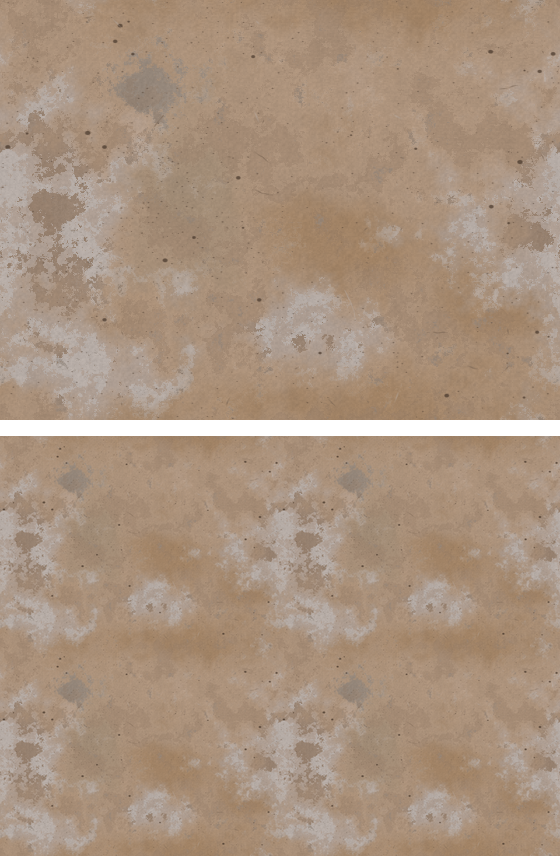
Top, the tile; bottom, the same tile 2 across and 2 down.
A WebGL 1 fragment shader for this texture:

```glsl
precision highp float;

// Weathered plaster wall: sand and ochre stains under a worn grey lime coat,
// with flaked speckles, pits, scratches and fine grain.
// All noise lattices and stain shapes wrap, so the image tiles both ways.

uniform vec2 u_resolution;

const float PI = 3.14159265;
const vec2 ASPECT = vec2(4.0, 3.0);

const vec3 SAND = vec3(0.680, 0.578, 0.487);
const vec3 ROSE = vec3(0.722, 0.628, 0.552);
const vec3 OCHRE = vec3(0.625, 0.502, 0.380);
const vec3 OLIVE = vec3(0.615, 0.540, 0.455);
const vec3 LIME = vec3(0.688, 0.630, 0.592);
const vec3 CHALK = vec3(0.715, 0.685, 0.668);
const vec3 SLATE = vec3(0.555, 0.515, 0.480);
const vec3 EARTH = vec3(0.545, 0.450, 0.370);
const vec3 PIT = vec3(0.300, 0.235, 0.185);

float hash(vec2 p, float seed) {
  return fract(sin(dot(p, vec2(127.1, 311.7)) + seed * 17.3) * 43758.5453);
}

// Value noise whose lattice wraps after "cells" steps
float noise(vec2 uv, vec2 cells, float seed) {
  vec2 p = uv * cells;
  vec2 i = floor(p);
  vec2 f = fract(p);
  f = f * f * (3.0 - 2.0 * f);
  vec2 lo = mod(i, cells);
  vec2 hi = mod(i + 1.0, cells);
  float bottom = mix(hash(lo, seed), hash(vec2(hi.x, lo.y), seed), f.x);
  float top = mix(hash(vec2(lo.x, hi.y), seed), hash(hi, seed), f.x);
  return mix(bottom, top, f.y);
}

float fbm(vec2 uv, vec2 cells, float gain, float seed) {
  float sum = 0.0;
  float total = 0.0;
  float weight = 1.0;
  for (int i = 0; i < 6; i++) {
    sum += weight * noise(uv, cells, seed + float(i));
    total += weight;
    weight *= gain;
    cells *= 2.0;
  }
  return sum / total;
}

// Soft periodic stain
float stain(vec2 uv, vec2 center, vec2 radius) {
  vec2 d = sin(PI * (uv - center)) / (PI * radius);
  return exp(-dot(d, d));
}

// Scattered round pits, at most one per cell
float pits(vec2 uv, vec2 cells, float density, float seed) {
  vec2 id = mod(floor(uv * cells), cells);
  vec2 jitter = vec2(hash(id, seed), hash(id, seed + 1.0));
  vec2 d = fract(uv * cells) - mix(vec2(0.25), vec2(0.75), jitter);
  float radius = mix(0.05, 0.17, hash(id, seed + 2.0));
  float blur = cells.y / u_resolution.y;
  float shape = length(d * vec2(1.0, 1.3)) - radius;
  return step(hash(id, seed + 3.0), density) * (1.0 - smoothstep(-blur, blur, shape));
}

// Short hairline scratches contained in their cells
float scratches(vec2 uv, vec2 cells, float density, float seed) {
  vec2 id = mod(floor(uv * cells), cells);
  float angle = PI * hash(id, seed);
  vec2 along = vec2(cos(angle), sin(angle));
  vec2 d = fract(uv * cells) - 0.5;
  d -= along * clamp(dot(d, along), -0.3, 0.3) * mix(0.4, 1.0, hash(id, seed + 1.0));
  d += 0.05 * (noise(uv, cells * 6.0, seed + 2.0) - 0.5);
  float blur = cells.y / u_resolution.y;
  return step(hash(id, seed + 3.0), density) * (1.0 - smoothstep(0.0, 0.01 + blur, length(d)));
}

void main() {
  vec2 uv = gl_FragCoord.xy / u_resolution;
  vec2 bend = vec2(fbm(uv, ASPECT * 2.0, 0.55, 1.0), fbm(uv, ASPECT * 2.0, 0.55, 11.0)) - 0.5;
  vec2 wuv = uv + 0.16 * bend;
  float cloud = fbm(uv + 0.1 * bend, ASPECT, 0.5, 21.0) - 0.5;
  float mottle = fbm(uv, ASPECT * 3.0, 0.62, 31.0) - 0.5;
  float flake = fbm(uv, ASPECT * 7.0, 0.8, 41.0) - 0.5;
  float streak = noise(wuv, vec2(64.0, 4.0), 51.0) - 0.5;

  // Broad zones of coat, ochre and dirt
  float coat = stain(wuv, vec2(0.04, 0.47), vec2(0.21, 0.30))
             + 0.75 * stain(wuv, vec2(0.53, 0.23), vec2(0.17, 0.08))
             + 0.5 * stain(wuv, vec2(0.22, 0.10), vec2(0.12, 0.10));
  float warm = stain(wuv, vec2(0.86, 0.30), vec2(0.12, 0.13))
             + 0.8 * stain(wuv, vec2(0.62, 0.42), vec2(0.13, 0.11))
             + 0.8 * stain(wuv, vec2(0.66, 0.02), vec2(0.28, 0.10))
             + 0.6 * stain(wuv, vec2(0.17, 0.23), vec2(0.10, 0.07));
  float dirt = stain(wuv, vec2(0.35, 0.53), vec2(0.11, 0.20));
  float soot = stain(wuv, vec2(0.26, 0.80), vec2(0.075, 0.065));

  // Stained plaster
  vec3 color = mix(SAND, ROSE, smoothstep(-0.10, 0.16, cloud + 0.5 * mottle));
  color = mix(color, OCHRE, 0.85 * smoothstep(0.10, 0.95, warm + 1.4 * mottle - 0.8 * cloud));
  color = mix(color, OLIVE, 0.65 * smoothstep(0.1, 0.9, dirt + mottle));
  float lime = smoothstep(0.15, 0.72, coat + 1.3 * mottle + 0.6 * cloud);
  color = mix(color, LIME, 0.9 * lime);

  // Chalky remnants, sooty patch and flaked spots
  float chalk = smoothstep(0.04, 0.10, flake + 0.7 * mottle + 0.13 * coat - 0.09);
  color = mix(color, CHALK, chalk * (0.10 + 0.65 * lime));
  float sooty = smoothstep(0.30, 0.65, soot + 2.2 * flake);
  color = mix(color, SLATE, 0.75 * sooty);
  float worn = smoothstep(0.09, 0.14, 0.8 * flake - 0.9 * mottle + 0.05 * coat + 0.03 * dirt);
  color = mix(color, EARTH, worn * (0.30 + 0.45 * lime));

  // Streaks, relief grain and damage
  vec2 slope = vec2(-0.0015, 0.002);
  float relief = noise(uv + slope, ASPECT * 48.0, 61.0) - noise(uv, ASPECT * 48.0, 61.0);
  float grain = noise(uv, ASPECT * 100.0, 71.0) - 0.5;
  color *= 1.0 + 0.025 * streak + 0.045 * relief + 0.055 * grain + 0.12 * flake;
  float pitted = pits(uv, ASPECT * 28.0, 0.04 + 0.22 * dirt + 0.06 * coat, 81.0);
  color = mix(color, PIT, 0.50 * pitted);
  color = mix(color, PIT, 0.75 * pits(uv, ASPECT * 9.0, 0.03, 91.0));
  color = mix(color, EARTH * 0.85, 0.55 * scratches(uv, ASPECT * 4.0, 0.13, 101.0));
  color = mix(color, CHALK, 0.40 * scratches(uv, ASPECT * 3.0, 0.12, 111.0));
  gl_FragColor = vec4(color, 1.0);
}
```
